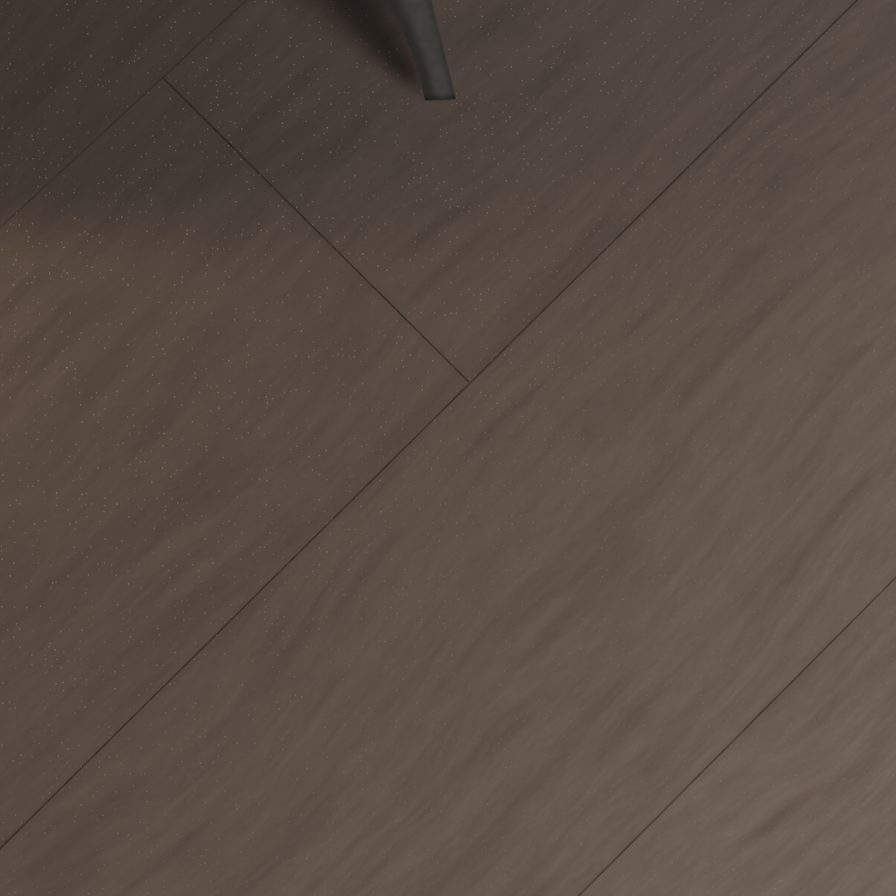
A Shadertoy shader for this texture:

```glsl
// Dark oak floor planks laid diagonally, with a soft shadow and a tapered furniture leg.

float hash(vec2 p) {
    vec3 q = fract(vec3(p.xyx) * 0.1031);
    q += dot(q, q.yzx + 33.33);
    return fract((q.x + q.y) * q.z);
}

float noise(vec2 p) {
    vec2 i = floor(p), f = fract(p);
    f = f * f * (3.0 - 2.0 * f);
    return mix(mix(hash(i), hash(i + vec2(1, 0)), f.x),
               mix(hash(i + vec2(0, 1)), hash(i + vec2(1, 1)), f.x), f.y);
}

float segmentDistance(vec2 p, vec2 a, vec2 b) {
    vec2 ab = b - a;
    return length(p - a - ab * clamp(dot(p - a, ab) / dot(ab, ab), 0.0, 1.0));
}

// Gently wavy growth rings plus short fine fibres, centred on zero
float woodGrain(vec2 p, float plank) {
    vec2 q = vec2(p.x + p.y, p.y - p.x) * 0.7071;
    q += plank * vec2(3.7, 5.3);
    float warp = noise(q * vec2(2.5, 4.0)) + 0.25 * noise(q * vec2(9.0, 18.0));
    float across = q.y + 0.05 * warp;
    float rings = noise(vec2(q.x * 6.0, across * 95.0)) - 0.5;
    float veins = smoothstep(0.5, 0.95, noise(vec2(q.x * 9.0 + 9.0, across * 70.0)));
    float fibres = noise(vec2(q.x * 38.0, across * 210.0)) - 0.5;
    float pores = noise(vec2(q.x * 110.0, across * 330.0)) - 0.5;
    return 0.055 * rings - 0.06 * veins + 0.05 * fibres + 0.035 * pores + 0.012;
}

// Pale dust flecks, one candidate per cell
float flecks(vec2 p, float px) {
    vec2 cell = floor(p * 150.0);
    vec2 centre = 0.2 + 0.6 * vec2(hash(cell + 7.0), hash(cell + 41.0));
    float d = length(fract(p * 150.0) - centre) / 150.0;
    return step(0.72, hash(cell + 113.0)) * hash(cell + 67.0)
         * (1.0 - smoothstep(0.0004, 0.0009 + px * 0.5, d));
}

void mainImage(out vec4 fragColor, in vec2 fragCoord) {
    vec2 uv = fragCoord / iResolution.xy;
    float px = 1.0 / iResolution.y;

    // Plank layout: three long joints and one butt joint
    float plank = step(uv.x - 0.646, uv.y)
                + step(0.053 + 0.99 * uv.x, uv.y)
                + step(0.746 + 0.925 * uv.x, uv.y);
    if (plank > 1.5 && plank < 2.5 && uv.x + uv.y > 1.096) plank = 4.0;
    float joint = segmentDistance(uv, vec2(-0.1, -0.046), vec2(1.1, 1.142));
    joint = min(joint, segmentDistance(uv, vec2(0.6, -0.046), vec2(1.1, 0.456)));
    joint = min(joint, segmentDistance(uv, vec2(0.182, 0.913), vec2(0.523, 0.574)));
    float faintJoint = segmentDistance(uv, vec2(-0.1, 0.653), vec2(0.3, 1.023));

    // Base tone, brighter toward the lower right, warm at the left edge
    float light = smoothstep(-0.25, 0.95, 0.78 * uv.x - 0.58 * uv.y);
    vec3 color = mix(vec3(0.334, 0.283, 0.252), vec3(0.440, 0.386, 0.346), light);
    vec2 warmOffset = (uv - vec2(-0.04, 0.62)) / vec2(0.17, 0.17);
    color += vec3(0.022, 0.008, -0.006) * exp(-dot(warmOffset, warmOffset));
    color *= 1.0 + woodGrain(uv, plank) * (0.9 + 0.3 * light);

    // Joints: soft edge and hairline groove, broken up along its length
    float wear = 0.75 + 0.5 * noise(uv * 130.0);
    color *= 1.0 - 0.05 * exp(-joint * 220.0);
    color *= 1.0 - 0.30 * wear * (1.0 - smoothstep(0.0002, 0.0011 + px * 0.5, joint));
    color *= 1.0 - 0.17 * wear * (1.0 - smoothstep(0.0002, 0.0011 + px * 0.5, faintJoint));

    // Broad shadow across the top, blurrier toward the right
    float blur = 0.035 + 0.18 * uv.x;
    float shade = smoothstep(0.745 - blur, 0.745 + blur, uv.y);
    color *= 1.0 - shade * mix(0.22, 0.07, smoothstep(0.0, 0.85, uv.x));
    color *= 1.0 - 0.06 * (1.0 - smoothstep(0.0, 0.4, length(uv - vec2(0.0, 1.0))));
    color = mix(color, color * vec3(0.99, 1.0, 1.02), shade);

    // Flecks, denser away from the bright corner
    float fleckAmount = mix(0.16, 0.05, smoothstep(-0.6, 0.5, uv.x - uv.y));
    color += vec3(1.0, 0.84, 0.70) * flecks(uv, px) * fleckAmount;

    // Contact shadow running up and left from the foot
    float along = clamp((uv.y - 0.89) / 0.11, 0.0, 1.0);
    float offset = (uv.x - 0.474 + 0.080 * along) / (0.009 + 0.042 * along);
    float contact = exp(-offset * offset);
    color *= 1.0 - 0.48 * contact * smoothstep(0.88, 0.93, uv.y);

    // Tapered leg with a dark foot
    float h = uv.y - 0.889;
    float left = 0.474 - 0.17 * h - 2.1 * h * h;
    float right = 0.509 - 0.25 * h;
    float bottom = 0.888 + 0.10 * max(uv.x - 0.495, 0.0);
    float inside = min(min(uv.x - left, right - uv.x), uv.y - bottom);
    float leg = smoothstep(-px, px, inside);
    float face = (uv.x - left) / max(right - left, 0.01);
    vec3 legColor = mix(vec3(0.175, 0.168, 0.155), vec3(0.250, 0.243, 0.226),
                        smoothstep(0.15, 0.5, face));
    legColor *= 1.0 - 0.18 * smoothstep(0.75, 1.0, face);
    legColor *= 0.95 + 0.1 * noise(uv * 160.0);
    legColor *= mix(0.65, 1.0, smoothstep(0.0, 0.009, uv.y - bottom));
    color = mix(color, legColor, leg);

    fragColor = vec4(color, 1.0);
}
```
